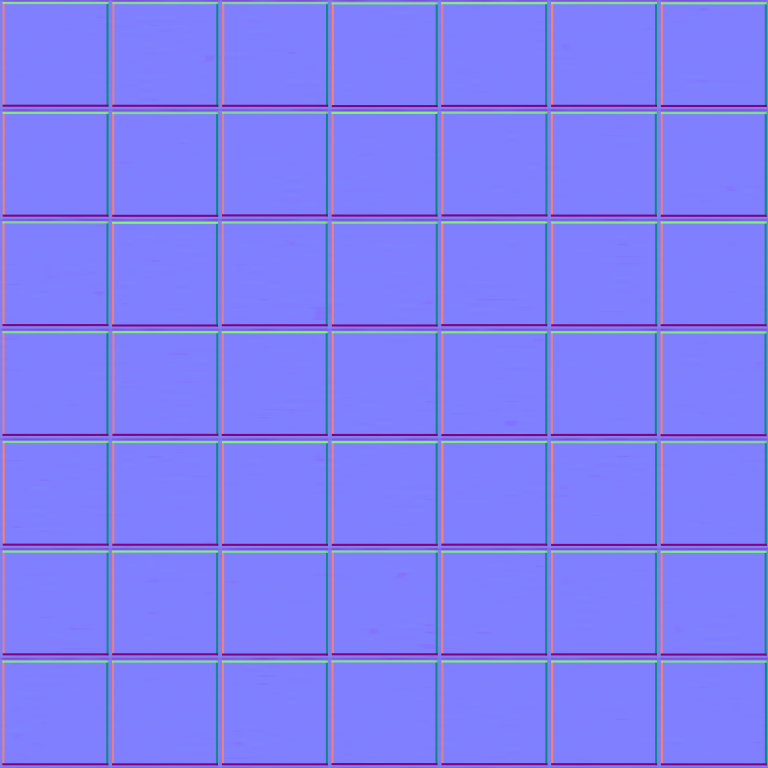
This texture map is drawn by a Shadertoy shader. Its source:

```glsl
#define TILES 7.0
#define TILE_LOW vec2(0.032, 0.035)
#define TILE_HIGH vec2(0.979, 0.971)
#define EDGE_JITTER 0.004
#define WALL_HALF_WIDTH 0.0095
#define WALL_FADE 0.28
#define CREASE_DEPTH 0.32
#define GROUT_SHADE 0.10
#define GRAIN_CELLS vec2(42.0, 168.0)
#define GRAIN_SLOPE 0.03
#define SCRATCH_SLOPE 0.10

float hash(vec2 p) {
    vec3 q = fract(p.xyx * vec3(0.1031, 0.1030, 0.0973));
    q += dot(q, q.yzx + 33.33);
    return fract((q.x + q.y) * q.z);
}

// Value noise that wraps after a whole number of cells
float wrapNoise(vec2 uv, vec2 cells) {
    vec2 p = uv * cells;
    vec2 i = floor(p);
    vec2 f = p - i;
    f = f * f * (3.0 - 2.0 * f);
    vec2 a = mod(i, cells);
    vec2 b = mod(i + 1.0, cells);
    return mix(mix(hash(a), hash(vec2(b.x, a.y)), f.x),
               mix(hash(vec2(a.x, b.y)), hash(b), f.x), f.y);
}

// Antialiased coverage of the region where d > 0
float cover(float d, float aa) {
    return clamp(d / aa + 0.5, 0.0, 1.0);
}

float band(float d, float halfWidth, float aa) {
    return cover(halfWidth - abs(d), aa);
}

// Fine grain with a few longer scratches, as a slope
vec2 surfaceSlope(vec2 uv) {
    vec2 e = 0.5 / GRAIN_CELLS;
    float h = wrapNoise(uv, GRAIN_CELLS);
    vec2 grain = vec2(wrapNoise(uv + vec2(e.x, 0.0), GRAIN_CELLS) - h,
                      wrapNoise(uv + vec2(0.0, e.y), GRAIN_CELLS) - h);
    float patches = smoothstep(0.35, 0.8, wrapNoise(uv, vec2(21.0, 28.0)));
    float scratch = smoothstep(0.86, 1.0, wrapNoise(uv + 0.37, vec2(28.0, 196.0)));
    return grain * vec2(0.5, 1.0) * GRAIN_SLOPE * (0.3 + patches)
         + vec2(0.2, -1.0) * scratch * patches * SCRATCH_SLOPE;
}

void mainImage(out vec4 fragColor, in vec2 fragCoord) {
    vec2 uv = fragCoord / iResolution.xy;
    vec2 tile = floor(uv * TILES);
    vec2 p = fract(uv * TILES);
    float aa = TILES / min(iResolution.x, iResolution.y);

    // Each tile sits slightly differently in its cell
    vec2 shift = (vec2(hash(tile + 11.0), hash(tile + 29.0)) - 0.5) * EDGE_JITTER;
    vec2 fromLow = p - TILE_LOW - shift;
    vec2 toHigh = TILE_HIGH + shift - p;
    vec2 inner = min(fromLow, toHigh) + WALL_HALF_WIDTH;
    vec2 span = vec2(cover(inner.x, aa), cover(inner.y, aa));
    float grout = 1.0 - span.x * span.y;

    // Flat face and recessed joint, with a crease along each row
    vec3 normal = vec3(surfaceSlope(uv), 1.0);
    float joint = fract(p.y + 0.5) - 0.5;
    float crease = band(joint + 0.004, 0.009, aa) * grout;
    crease *= mix(0.45, 1.0, span.x) * (0.7 + 0.6 * wrapNoise(uv, vec2(35.0, 7.0)));
    normal += vec3(-0.04, -1.0, -0.5) * crease * CREASE_DEPTH;
    normal.z -= GROUT_SHADE * grout;

    // Steep side walls; the lit left and top ones vary in strength
    float leftFade = 1.0 - WALL_FADE * hash(tile + 53.0);
    float topFade = 1.0 - WALL_FADE * hash(tile + 71.0);
    float rightFade = 1.0 - 0.4 * WALL_FADE * hash(tile + 97.0);
    float left = band(fromLow.x, WALL_HALF_WIDTH, aa) * span.y * leftFade;
    float right = band(toHigh.x, WALL_HALF_WIDTH, aa) * span.y * rightFade;
    float bottom = band(fromLow.y, WALL_HALF_WIDTH, aa) * span.x;
    float top = band(toHigh.y, WALL_HALF_WIDTH, aa) * span.x * topFade;
    normal = mix(normal, vec3(0.96, 0.0, -0.12), left);
    normal = mix(normal, vec3(-0.95, 0.08, 0.0), right);
    normal = mix(normal, vec3(0.0, -0.98, 0.0), bottom);
    normal = mix(normal, vec3(0.0, 0.95, -0.14), top);

    fragColor = vec4(clamp(0.5 + 0.5 * normal, 0.0, 1.0), 1.0);
}
```
